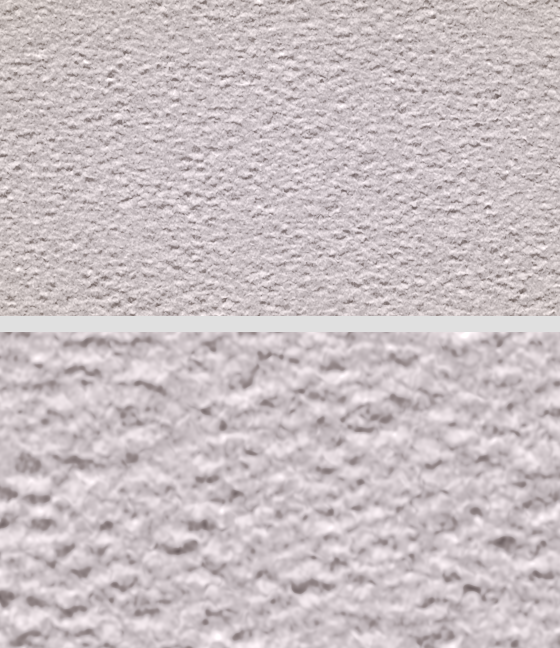
Top, the full canvas; bottom, a detail of the centre.
Write a WebGL 1 fragment shader that draws this texture.

```glsl
precision highp float;
uniform vec2 u_resolution;

vec3 hash3(vec2 cell) {
  vec3 q = fract(vec3(cell.xyx) * vec3(0.1031, 0.1030, 0.0973));
  q += dot(q, q.yxz + 33.33);
  return fract((q.xxy + q.yzz) * q.zyx);
}

// Cellular noise: one round bump or dent of random strength per cell
float grains(vec2 p) {
  vec2 cell = floor(p);
  float sum = 0.0;
  for (int j = -1; j <= 1; j++) {
    for (int i = -1; i <= 1; i++) {
      vec2 id = cell + vec2(float(i), float(j));
      vec3 rnd = hash3(id + 200.0);
      vec2 d = p - id - rnd.xy;
      float k = max(1.0 - dot(d, d), 0.0);
      sum += (rnd.z * 2.0 - 1.0) * k * k * k;
    }
  }
  return sum;
}

// Plaster height: clumps, grains and fine sand
float relief(vec2 p) {
  float clumps = grains(p * vec2(39.0, 60.0));
  float middle = grains(p * vec2(82.0, 108.0) + 17.3);
  float sand = grains(p * vec2(165.0, 170.0) + 41.7);
  return clumps + 0.46 * middle + 0.26 * sand;
}

void main() {
  vec2 uv = gl_FragCoord.xy / u_resolution;
  vec2 p = gl_FragCoord.xy / u_resolution.y;

  // Ragged outlines
  vec2 warped = p + 0.0032 * vec2(grains(p * 95.0 + 7.0), grains(p * 88.0 + 90.0));

  // Light from above: upper faces shine, lower faces fall into shade
  float slope = relief(warped) - relief(warped + vec2(-0.001, 0.007));
  slope *= 1.0 + 0.2 * grains(p * 12.0 + 60.0);

  // Loose specks of sand on the surface
  slope += 0.36 * grains(p * 172.0 + 130.0);

  float shadow = smoothstep(0.35, 1.0, -slope);
  float tone = 0.795 + 0.165 * slope - 0.07 * shadow;
  tone -= 0.03 * smoothstep(0.88, 1.02, tone);

  // Broad unevenness and darker rims
  vec2 c = uv - vec2(0.53, 0.45);
  float rim = dot(c, c);
  tone += 0.006 - 0.04 * rim + 0.008 * grains(p * 4.0 + 30.0);

  // Cool middle, warm edges and warm shadows
  float warmth = 0.022 + 0.05 * rim + 0.02 * shadow;
  vec3 color = vec3(tone, tone - 0.038 - 0.01 * shadow, tone - warmth);
  gl_FragColor = vec4(clamp(color, 0.0, 1.0), 1.0);
}
```
